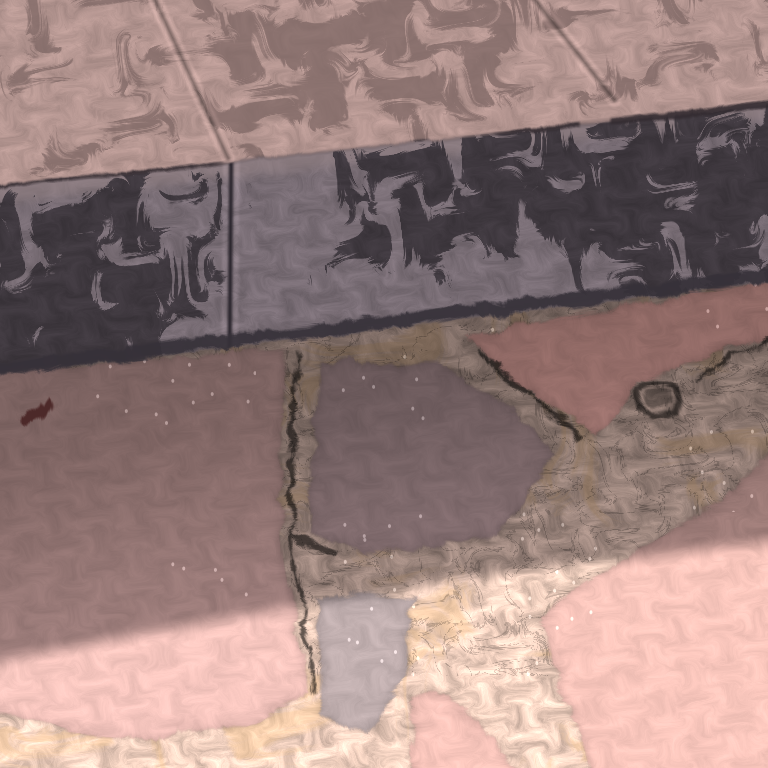
Write a WebGL 2 fragment shader that draws this texture.

```glsl
#version 300 es
precision highp float;
#define EDGE_SOFT 0.003
#define EDGE_WOBBLE 0.006
#define SHADOW_SOFT 0.016
#define SHADE_NEAR 0.63
#define SHADE_FAR 0.50
#define GRAIN 0.05
#define PAINT_BREAKUP 0.52
#define STAIN_STRENGTH 0.75
uniform vec2 u_resolution;
out vec4 fragColor;

const mat2 TURN = mat2(0.8, 0.6, -0.6, 0.8);

vec2 hash2(vec2 p) {
  p = vec2(dot(p, vec2(127.1, 311.7)), dot(p, vec2(269.5, 183.3)));
  return fract(sin(p) * 43758.5);
}

// Layered, bent sines, roughly -1 to 1
float waves(vec2 p) {
  float sum = 0.0, amp = 0.5;
  for (int i = 0; i < 7; i++) {
    p = TURN * p + 1.3;
    p += 0.7 * sin(p.yx * 1.3 + float(i));
    sum += amp * sin(p.x + 1.6 * sin(p.y));
    p *= 1.65;
    amp *= 0.66;
  }
  return sum;
}

// Distance to the nearest scattered point
float cells(vec2 p) {
  vec2 id = floor(p), f = fract(p);
  float near = 2.0;
  for (int y = -1; y <= 1; y++)
    for (int x = -1; x <= 1; x++) {
      vec2 o = vec2(x, y);
      near = min(near, length(o + hash2(id + o) - f));
    }
  return near;
}

float segment(vec2 p, vec2 a, vec2 b) {
  vec2 ab = b - a;
  return length(p - a - ab * clamp(dot(p - a, ab) / dot(ab, ab), 0.0, 1.0));
}

float polygon(vec2 p, vec2 v[7]) {
  float d = 9.0, side = 1.0;
  for (int i = 0; i < 7; i++) {
    vec2 a = v[i], b = v[(i + 6) % 7], e = b - a, w = p - a;
    d = min(d, segment(p, a, b));
    bvec3 c = bvec3(p.y >= a.y, p.y < b.y, e.x * w.y > e.y * w.x);
    if (all(c) || all(not(c))) side = -side;
  }
  return side * d;
}

float inside(float d) { return smoothstep(EDGE_SOFT, -EDGE_SOFT, d); }
float line(float d, float w) { return smoothstep(w + EDGE_SOFT, w - EDGE_SOFT, d); }

void layStone(inout vec3 col, float d, vec3 tone, float grain) {
  col = mix(col, tone * (1.0 + GRAIN * grain), inside(d));
  col *= 1.0 - 0.13 * exp(-abs(d) * 180.0);
}

vec3 paving(vec2 uv, float rough, float fine) {
  vec2 p = uv + EDGE_WOBBLE * vec2(rough, waves(uv * 35.0 + 9.0));
  // Mortar bed with ridges and ochre patches
  vec3 col = vec3(0.97, 0.84, 0.77) * (1.0 + 0.16 * fine);
  col = mix(col, vec3(0.98, 0.80, 0.60), 0.5 * smoothstep(0.2, 0.9, waves(uv * 22.0)));
  col *= 1.0 - 0.2 * smoothstep(0.12, 0.0, abs(rough)) * step(0.12, uv.y);
  // Stones
  layStone(col, polygon(p, vec2[7](vec2(-0.1, 0.51), vec2(0.372, 0.545), vec2(0.366, 0.30),
    vec2(0.40, 0.10), vec2(0.33, 0.055), vec2(0.15, 0.035), vec2(-0.1, 0.10))), vec3(0.97, 0.78, 0.75), fine);
  layStone(col, polygon(p, vec2[7](vec2(0.415, 0.53), vec2(0.566, 0.527), vec2(0.66, 0.47),
    vec2(0.722, 0.41), vec2(0.65, 0.305), vec2(0.48, 0.277), vec2(0.402, 0.31))), vec3(0.83, 0.70, 0.70), fine);
  layStone(col, polygon(p, vec2[7](vec2(0.605, 0.563), vec2(0.80, 0.60), vec2(1.1, 0.65),
    vec2(1.1, 0.60), vec2(0.833, 0.50), vec2(0.78, 0.433), vec2(0.70, 0.48))), vec3(1.12, 0.83, 0.78), fine);
  layStone(col, polygon(p, vec2[7](vec2(1.1, 0.49), vec2(0.94, 0.35), vec2(0.81, 0.275),
    vec2(0.705, 0.20), vec2(0.73, 0.10), vec2(0.79, -0.05), vec2(1.1, -0.05))), vec3(0.98, 0.78, 0.74), fine);
  layStone(col, polygon(p, vec2[7](vec2(0.415, 0.22), vec2(0.48, 0.225), vec2(0.537, 0.22),
    vec2(0.53, 0.13), vec2(0.505, 0.08), vec2(0.48, 0.043), vec2(0.42, 0.07))), vec3(0.76, 0.69, 0.69), fine);
  layStone(col, polygon(p, vec2[7](vec2(0.54, 0.095), vec2(0.565, 0.10), vec2(0.59, 0.09),
    vec2(0.63, 0.05), vec2(0.70, -0.03), vec2(0.60, -0.03), vec2(0.53, -0.03))), vec3(0.98, 0.78, 0.74), fine);
  // Cracks and the hollow
  float crack = min(segment(p, vec2(0.385, 0.54), vec2(0.379, 0.30)), segment(p, vec2(0.379, 0.30), vec2(0.409, 0.10)));
  crack = min(crack, segment(p, vec2(0.38, 0.305), vec2(0.44, 0.28)));
  crack = min(crack, segment(p, vec2(0.62, 0.545), vec2(0.755, 0.43)));
  crack = min(crack, segment(p, vec2(0.91, 0.505), vec2(1.0, 0.56)));
  col *= 1.0 - 0.6 * line(crack, 0.003 + 0.003 * fine);
  float hollow = length((p - vec2(0.857, 0.48)) * vec2(0.8, 1.0));
  col *= 1.0 - 0.55 * line(abs(hollow - 0.021), 0.004) - 0.3 * line(hollow, 0.012);
  // Soft cast shadow, deeper toward the kerb
  float above = uv.y - (0.139 + 0.205 * uv.x - 0.05 * uv.x * uv.x);
  float shade = mix(SHADE_NEAR, SHADE_FAR, smoothstep(0.0, 0.32, above));
  col *= mix(vec3(1.0), shade * vec3(1.0, 0.99, 1.01), smoothstep(-SHADOW_SOFT, SHADOW_SOFT, above));
  // Grit and a fallen leaf
  col += 0.22 * smoothstep(0.07, 0.03, cells(uv * vec2(26.0, 20.0))) * step(0.75, hash2(floor(uv * 9.0)).x);
  float leaf = segment(p, vec2(0.035, 0.455), vec2(0.062, 0.472));
  return mix(col, vec3(0.30, 0.16, 0.16), line(leaf, 0.007));
}

vec3 slabs(vec2 uv, float rough, float fine, float height) {
  vec3 col = vec3(0.71, 0.59, 0.57) * (1.0 + 0.08 * fine);
  float centre = smoothstep(0.24, 0.34, uv.x) * smoothstep(0.74, 0.58, uv.x) * smoothstep(0.01, 0.09, height);
  float stain = smoothstep(-0.15, 0.35, rough + centre * 0.75 - 0.42);
  col = mix(col, vec3(0.49, 0.40, 0.39), STAIN_STRENGTH * stain);
  float joint = min(segment(uv, vec2(0.202, 1.0), vec2(0.297, 0.794)), segment(uv, vec2(0.697, 1.0), vec2(0.80, 0.87)));
  col *= 1.0 + 0.12 * line(abs(joint - 0.007), 0.002);
  return col * (1.0 - 0.3 * line(joint, 0.002));
}

vec3 kerb(vec2 uv, float v, float fine) {
  vec3 col = vec3(0.47, 0.425, 0.455) * (1.0 + 0.10 * fine);
  col = mix(col, vec3(0.58, 0.51, 0.52), 0.6 * smoothstep(0.86, 0.96, v));
  // Worn dark paint on both blocks
  float leftPaint = min(min((0.235 - uv.x) * 6.0, (0.88 - v) * 2.0), 0.68 - 0.75 * v);
  float low = mix(0.38, 0.04, smoothstep(0.72, 0.84, uv.x));
  float rightPaint = min(min((uv.x - 0.485) * 7.0, (v - low) * 2.2), min((0.94 - v) * 2.0, 0.36));
  float wear = waves(uv * vec2(48.0, 40.0));
  float paint = smoothstep(-0.06, 0.10, max(leftPaint, rightPaint) + PAINT_BREAKUP * wear);
  col = mix(col, vec3(0.245, 0.22, 0.245) * (1.0 + 0.1 * fine), paint);
  float seam = abs(uv.x - 0.299 - 0.002 * v);
  col *= 1.0 + 0.12 * line(abs(seam - 0.008), 0.003);
  return mix(col, vec3(0.17, 0.15, 0.18), line(seam, 0.0025));
}

void main() {
  vec2 uv = gl_FragCoord.xy / u_resolution;
  float rough = waves(uv * vec2(38.0, 46.0));
  float fine = waves(uv * vec2(75.0, 110.0) + 4.0);
  float top = 0.758 + 0.106 * uv.x + 0.002 * rough;
  float bottom = 0.512 + 0.12 * uv.x + 0.003 * rough;
  float v = (uv.y - bottom) / (top - bottom);

  vec3 col = mix(paving(uv, rough, fine), kerb(uv, v, fine), inside(bottom - uv.y));
  col = mix(col, slabs(uv, rough, fine, uv.y - top), inside(top - uv.y));
  // Dark gaps along the foot and the upper lip
  float foot = line(abs(uv.y - bottom - 0.008), 0.009 + 0.003 * fine);
  col = mix(col, vec3(0.21, 0.19, 0.22), 0.92 * foot);
  float open = max(smoothstep(0.31, 0.27, uv.x), smoothstep(0.62, 0.67, uv.x) * (1.0 - line(abs(uv.x - 0.775), 0.02)));
  float lip = line(abs(uv.y - top), 0.002 + 0.003 * smoothstep(0.6, 0.9, uv.x) + 0.001 * fine);
  col = mix(col, vec3(0.20, 0.17, 0.19), lip * (0.25 + 0.65 * open));
  fragColor = vec4(clamp(col, 0.0, 1.0), 1.0);
}
```
